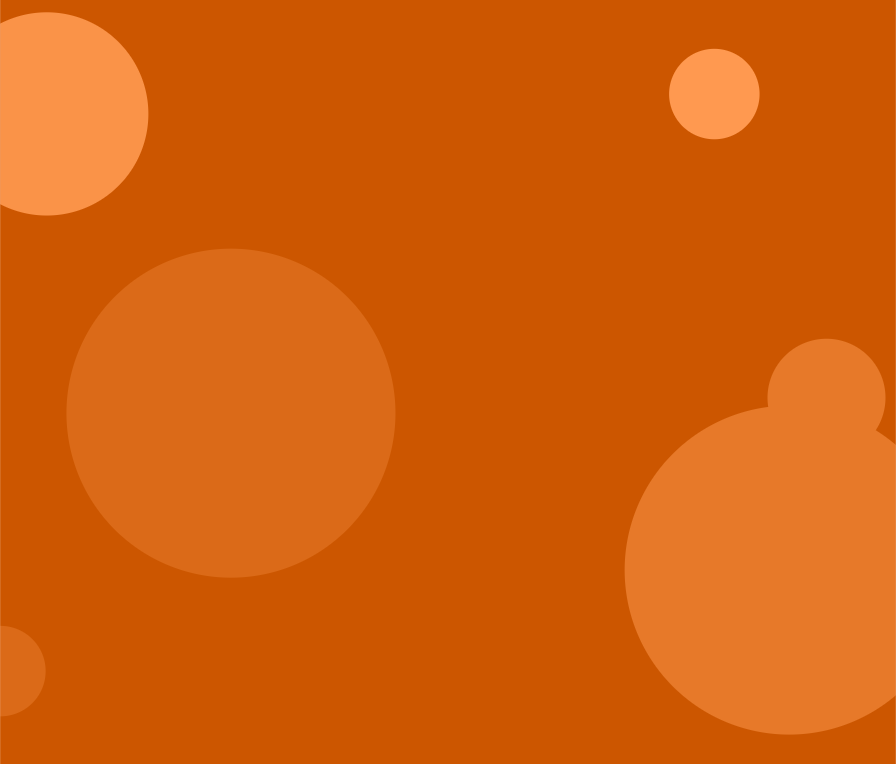
Reproduce this background procedurally as a Shadertoy shader.

```glsl
#define BASE_COLOR vec3(0.800, 0.339, 0.000)
#define LIGHT_COLOR vec3(1.000, 0.600, 0.312)
#define RIM_COLOR vec3(0.900, 0.600, 0.400)
#define RIM_WIDTH 0.0012
#define RIM_STRENGTH 0.35
#define FAINT 0.30
#define MEDIUM 0.52
#define BRIGHT 0.91
#define DISC_COUNT 6

// Each disc: centre x, centre y, radius (in canvas heights), tint
const vec4 DISCS[DISC_COUNT] = vec4[DISC_COUNT](
    vec4(0.0612, 0.8509, 0.1330, BRIGHT),
    vec4(0.9350, 0.8769, 0.0592, 1.0),
    vec4(0.3023, 0.4592, 0.2153, FAINT),
    vec4(1.0818, 0.4794, 0.0772, MEDIUM),
    vec4(1.0329, 0.2538, 0.2153, MEDIUM),
    vec4(0.0005, 0.1216, 0.0592, FAINT)
);

// Antialiased coverage from a signed distance
float coverage(float signedDistance, float pixelSize) {
    return clamp(0.5 - signedDistance / pixelSize, 0.0, 1.0);
}

void mainImage(out vec4 fragColor, in vec2 fragCoord) {
    float pixelSize = 1.0 / iResolution.y;
    vec2 position = fragCoord * pixelSize;
    float canvasWidth = iResolution.x * pixelSize;

    // Flat overlapping discs share one tint range
    float tint = 0.0;
    for (int i = 0; i < DISC_COUNT; i++) {
        vec4 disc = DISCS[i];
        float discDistance = length(position - disc.xy) - disc.z;
        tint = mix(tint, disc.w, coverage(discDistance, pixelSize));
    }
    vec3 color = mix(BASE_COLOR, LIGHT_COLOR, tint);

    // Thin pale rim on the left and right sides
    float sideDistance = min(position.x, canvasWidth - position.x);
    float rim = coverage(sideDistance - RIM_WIDTH, pixelSize);
    color = mix(color, RIM_COLOR, rim * RIM_STRENGTH);

    fragColor = vec4(color, 1.0);
}
```
